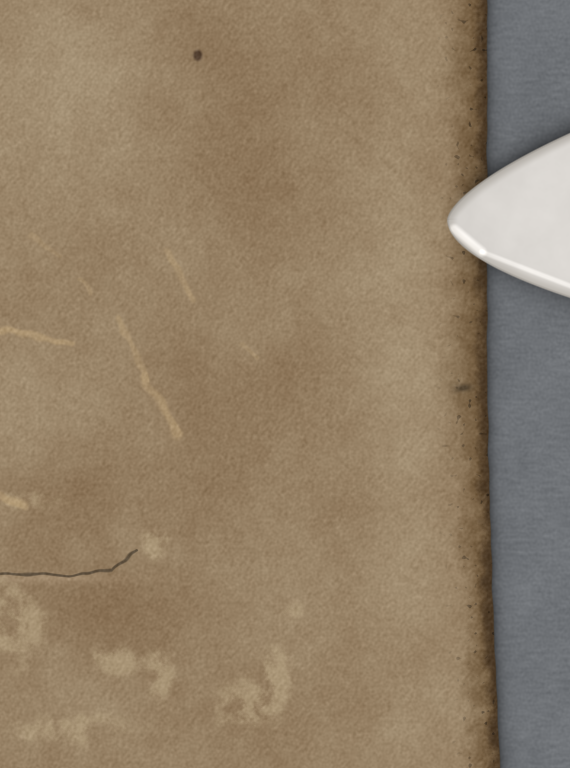
Give the GLSL for this texture, as a WebGL 2 fragment shader.

```glsl
#version 300 es
precision highp float;
// An aged parchment leaf with a scorched right edge on grey felt, held by a
// pale pointed clip. Layered gradient noise makes stains and fibres; segment
// distances and soft blobs place the scuffs, crease, spots and worn patches.
uniform vec2 u_resolution;
out vec4 fragColor;

vec2 hashGradient(vec2 cell) {
  vec3 q = fract(vec3(cell.xyx) * vec3(.1031, .103, .0973));
  q += dot(q, q.yzx + 33.33);
  return fract((q.xx + q.yz) * q.zy) * 2. - 1.;
}

float noise(vec2 p) {
  vec2 i = floor(p), f = fract(p);
  vec2 s = f * f * f * (f * (f * 6. - 15.) + 10.);
  vec2 e = vec2(0, 1);
  float low = mix(dot(hashGradient(i), f), dot(hashGradient(i + e.yx), f - e.yx), s.x);
  float high = mix(dot(hashGradient(i + e), f - e), dot(hashGradient(i + 1.), f - 1.), s.x);
  return mix(low, high, s.y);
}

float fbm(vec2 p) {
  float sum = 0., gain = 1.;
  for (int k = 0; k < 5; k++) {
    sum += gain * noise(p);
    p = mat2(1.6, 1.2, -1.2, 1.6) * p + 17.3;
    gain *= .55;
  }
  return sum;
}

float blob(vec2 p, vec2 center, vec2 radius) {
  vec2 q = (p - center) / radius;
  return exp(-dot(q, q));
}

float segment(vec2 p, vec2 a, vec2 b) {
  vec2 pa = p - a, ba = b - a;
  return length(pa - ba * clamp(dot(pa, ba) / dot(ba, ba), 0., 1.));
}

float scuff(vec2 p, vec2 a, vec2 b, float width) {
  return 1. - smoothstep(width * .2, width, segment(p, a, b));
}

vec3 parchment(vec2 p, float inset) {
  float cloud = fbm(p * 7. + 3.), mottle = fbm(p * 34.);
  vec2 w = p + .007 * vec2(noise(p * 45.), noise(p * 45. + 31.));

  // Broad light and dark stains
  float tone = .5 + .4 * cloud + .2 * mottle;
  tone += .3 * blob(p, vec2(.06, .48), vec2(.1, .09)) + .3 * blob(p, vec2(.08, .86), vec2(.16, .14));
  tone += .3 * blob(p, vec2(.53, .4), vec2(.06, .45));
  tone -= .35 * blob(p, vec2(.31, .82), vec2(.09, .13)) + .3 * blob(p, vec2(.29, .46), vec2(.1, .07));
  tone -= .4 * blob(p, vec2(.17, .21), vec2(.14, .05)) + .25 * blob(p, vec2(.12, .36), vec2(.1, .05));
  vec3 color = mix(vec3(.53, .435, .325), vec3(.645, .57, .46), clamp(tone, 0., 1.));

  // Worn patches in the lower part
  float worn = blob(p, vec2(.02, .19), vec2(.05, .07)) + blob(p, vec2(.15, .14), vec2(.04, .025));
  worn += blob(p, vec2(.21, .12), vec2(.02, .05)) + blob(p, vec2(.32, .08), vec2(.05, .045));
  worn += blob(p, vec2(.36, .13), vec2(.025, .04)) + blob(p, vec2(.38, .206), vec2(.025, .015));
  worn += blob(p, vec2(.2, .295), vec2(.022, .03)) + blob(p, vec2(.1, .05), vec2(.09, .025));
  worn += .7 * blob(p, vec2(.03, .35), vec2(.08, .02));
  color = mix(color, vec3(.7, .625, .5), .65 * smoothstep(.25, 1., worn * (.8 + 1.2 * mottle)));

  // Pale scuffs
  float marks = scuff(w, vec2(.217, .674), vec2(.25, .612), .007) * .7;
  marks += scuff(w, vec2(.154, .586), vec2(.193, .503), .006) * .7;
  marks += scuff(w, vec2(.188, .508), vec2(.232, .436), .008) + scuff(w, vec2(.229, .44), vec2(.23, .433), .01) * .6;
  marks += scuff(w, vec2(0, .57), vec2(.095, .552), .007) + scuff(w, vec2(0, .355), vec2(.033, .343), .008);
  marks += scuff(w, vec2(.04, .694), vec2(.078, .668), .005) * .5;
  marks += scuff(w, vec2(.105, .637), vec2(.12, .62), .005) * .5;
  marks += scuff(w, vec2(.315, .552), vec2(.335, .534), .005) * .4;
  color = mix(color, vec3(.72, .62, .47), clamp(marks, 0., 1.) * (.6 + .4 * mottle));

  // Crease: a dark line under a light lip
  float crease = min(segment(w, vec2(0, .255), vec2(.091, .251)), segment(w, vec2(.091, .251), vec2(.145, .258)));
  crease = min(crease, segment(w, vec2(.145, .258), vec2(.178, .282)));
  color += .07 * blob(w, vec2(.07, .247), vec2(.09, .006));
  color *= 1. - .38 * (1. - smoothstep(.0005, .0032, crease));

  // Scorched border and dark spots
  float reach = mix(.05, .068, smoothstep(.1, .5, p.y)) + .025 * cloud;
  float scorch = 1. - smoothstep(0., reach, inset + .018 * mottle);
  color = mix(color, vec3(.4, .31, .2), scorch * .85);
  color = mix(color, vec3(.24, .18, .12), .75 * (1. - smoothstep(0., .02, inset + .012 * mottle)));
  float specks = smoothstep(.28, .5, noise(p * 130.)) * smoothstep(.08, .01, inset);
  specks += 1.2 * blob(w, vec2(.605, .495), vec2(.011, .005));
  color *= 1. - .35 * clamp(specks, 0., 1.);
  color = mix(color, vec3(.27, .2, .15), .85 * smoothstep(.2, .8, blob(w, vec2(.2565, .927), vec2(.008))));

  // Fine slanted fibres
  vec2 fibre = mat2(.8, .6, -.6, .8) * p;
  return color + .05 * noise(fibre * vec2(210, 110)) + .055 * noise(p * 240.);
}

void main() {
  vec2 p = gl_FragCoord.xy / u_resolution * vec2(.742, 1);
  float aa = 1. / u_resolution.y;

  // Grey felt and the leaf with its cast shadow
  float felt = .04 * noise(p * vec2(55, 190)) + .04 * noise(p * 230.) + .025 * fbm(p * 12.);
  vec3 color = vec3(.435, .447, .462) + felt;
  float edge = .634 + .017 * pow(max(.55 - p.y, 0.) / .55, 1.6) + .0025 * noise(vec2(p.y * 28., 4.));
  float inset = edge - p.x;
  color *= 1. - .4 * exp(min(inset, 0.) * 130.);
  color = mix(color, parchment(p, inset), smoothstep(-aa, aa, inset));

  // Pointed clip: two power curves meeting at the tip
  vec2 c = p - vec2(.582, .714);
  float t = max(c.x, .0005);
  vec2 curve = c.y > 0. ? vec2(.113, .65) : vec2(.102, .52);
  float h = curve.x * pow(t / .16, curve.y);
  float d = max((abs(c.y) - h) / length(vec2(1, h * curve.y / t)), -c.x);
  float shade = c.y > 0. ? .45 : .25;
  color *= 1. - shade * exp(-max(d, 0.) * 70.) * smoothstep(-.01, .07, c.x);
  vec3 clip = vec3(.83, .815, .795) + .03 * fbm(p * 16.) + .03 * smoothstep(.0, .12, c.x);
  float rim = smoothstep(-.016, -.002, d);
  clip = mix(clip, c.y > 0. ? vec3(.68, .66, .63) : vec3(.72, .7, .67), rim * .8);
  clip += .17 * scuff(c, vec2(.009, -.012), vec2(.045, -.042), .009);
  clip += .1 * scuff(c, vec2(.045, -.042), vec2(.17, -.09), .005);
  clip -= .12 * smoothstep(-.004, 0., d);
  color = mix(color, clip, 1. - smoothstep(-aa, aa, d));

  fragColor = vec4(clamp(color, 0., 1.), 1);
}
```
